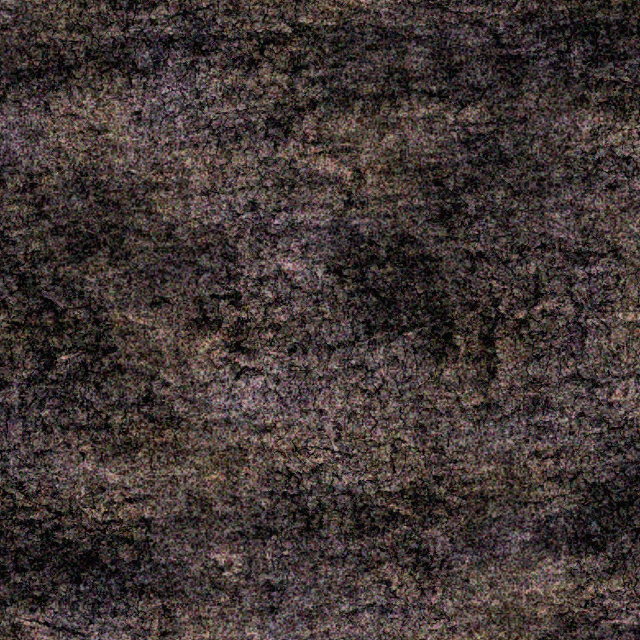
A Shadertoy shader for this texture:

```glsl
// Dark weathered bark: horizontal fibres, fine cracks, pale flakes and coloured grain.

float hash(vec2 p) {
    vec3 q = fract(p.xyx * vec3(0.1031, 0.103, 0.0973));
    q += dot(q, q.yzx + 33.33);
    return fract((q.x + q.y) * q.z);
}

// Smooth lattice noise, used for the fine grain only
float grain(vec2 p) {
    vec2 i = floor(p), f = fract(p);
    f = f * f * (3.0 - 2.0 * f);
    return mix(mix(hash(i), hash(i + vec2(1, 0)), f.x),
               mix(hash(i + vec2(0, 1)), hash(i + 1.0), f.x), f.y) - 0.5;
}

// Layered sines, each octave turned and bent by the last
float waves(vec2 p) {
    float sum = 0.0, amp = 0.5;
    for (int i = 0; i < 6; i++) {
        p = mat2(0.8, 0.6, -0.6, 0.8) * p * 1.6 + 2.7;
        p += 0.8 * sin(p.yx * 0.7 + float(i));
        sum += amp * sin(p.x) * sin(p.y);
        amp *= 0.68;
    }
    return sum;
}

// Cellular noise: nearest distance, gap to the second nearest, cell id
vec3 cells(vec2 p) {
    vec2 base = floor(p);
    float near = 9.0, second = 9.0, id = 0.0;
    for (int y = -1; y <= 1; y++)
    for (int x = -1; x <= 1; x++) {
        vec2 c = base + vec2(x, y);
        float d = length(c + vec2(hash(c), hash(c + 71.3)) - p);
        if (d < near) {
            second = near;
            near = d;
            id = hash(c + 19.7);
        } else {
            second = min(second, d);
        }
    }
    return vec3(near, second - near, id);
}

void mainImage(out vec4 fragColor, in vec2 fragCoord) {
    vec2 p = fragCoord / iResolution.y;

    // Broad patches and stretched fibre relief
    float broad = waves(p * vec2(3.0, 8.0));
    float fine = waves(p * vec2(32.0, 75.0) + broad * 2.0);
    float rough = waves(p * vec2(110.0, 140.0) + 5.0);
    vec2 q = p + 0.008 * vec2(fine, rough) + vec2(0.0, 0.02 * broad);

    float band = exp(-pow((p.y - 0.47) / 0.2, 2.0));
    float tone = 0.23 + 0.15 * broad + 0.12 * fine + 0.09 * rough + 0.05 * band;

    // Crusty plates split by short, mostly upright cracks
    vec3 plate = cells(q * vec2(46.0, 30.0));
    float cracked = smoothstep(-0.25, 0.35, waves(p * vec2(5.0, 4.0) + 9.0) + 0.3 * band);
    tone += 0.07 * (plate.z - 0.5);
    tone -= 0.17 * cracked * (1.0 - smoothstep(0.02, 0.16, plate.y));

    // Horizontal splits between long slivers
    vec3 sliver = cells(q * vec2(13.0, 48.0) + 40.0);
    float split = smoothstep(-0.1, 0.4, waves(p * vec2(7.0, 13.0) + 3.0));
    tone -= 0.15 * split * (1.0 - smoothstep(0.02, 0.15, sliver.y));

    // Small pale flakes
    vec3 chip = cells(q * vec2(32.0, 85.0) + 90.0);
    float flake = smoothstep(0.8, 0.95, chip.z) * (1.0 - smoothstep(0.2, 0.5, chip.x));
    float pale = 0.65 * flake * smoothstep(-0.2, 0.4, broad + 0.3 * band);

    // Scattered bent fibres, dark fissures and worn patches
    float fissure = 0.0;
    for (int i = 0; i < 44; i++) {
        vec2 s = vec2(i, i * 3 + 7);
        vec2 d = p - vec2(hash(s), hash(s + 11.0));
        d += 0.004 * vec2(fine, rough);
        float len = mix(0.02, 0.075, hash(s + 23.0));
        float u = d.x / len;
        d.y -= d.x * 0.9 * (hash(s + 31.0) - 0.5) + 0.012 * (hash(s + 47.0) - 0.5) * u * u;
        float taper = max(1.0 - u * u, 0.0);
        float width = mix(0.002, 0.006, hash(s + 59.0)) * taper + 0.0005;
        float line = taper * (1.0 - smoothstep(0.3 * width, width, abs(d.y)));
        if (i % 3 == 0) fissure = max(fissure, line);
        else pale = max(pale, line * (0.55 + 0.6 * fine));
        if (i % 6 == 1) {
            float worn = exp(-2.0 * u * u - pow(d.y / 0.018, 2.0));
            pale = max(pale, worn * (0.5 + 0.7 * fine + 0.4 * rough));
        }
    }
    tone = mix(tone, 0.5, clamp(pale, 0.0, 0.9));
    tone *= 1.0 - 0.8 * fissure;

    // Warm brown tint drifting toward ochre and violet
    float hue = waves(p * vec2(6.0, 11.0) + 17.0);
    vec3 tint = vec3(1.13, 0.95, 0.88) + hue * vec3(0.05, 0.02, -0.12);
    tint.r += 0.08 * pale;
    vec3 color = max(tone, 0.035) * tint + vec3(0.0, 0.0, 0.008);

    // Sharp luminance grain with weaker colour grain
    float speck = grain(p * 390.0) + 0.6 * grain(p * 270.0 + 50.0);
    vec3 chroma = vec3(grain(p * 330.0 + 100.0), grain(p * 330.0 + 500.0), grain(p * 330.0 + 900.0));
    color += (0.6 + 1.4 * clamp(tone, 0.0, 0.4)) * (0.33 * speck + 0.15 * chroma);

    fragColor = vec4(clamp(color, vec3(0.025, 0.02, 0.025), vec3(1.0)), 1.0);
}
```
